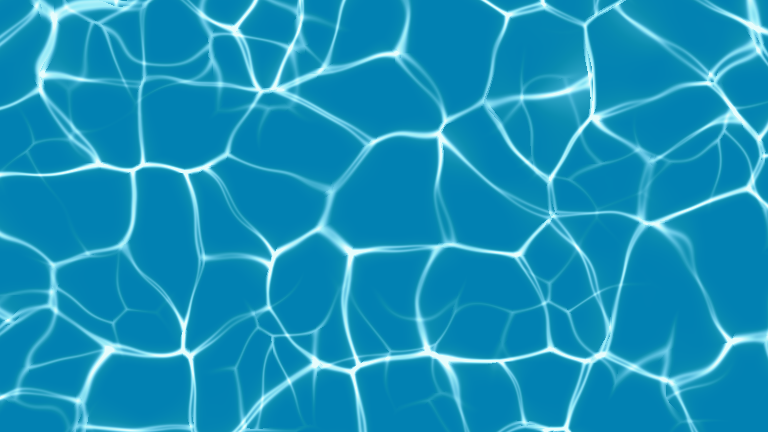
Reproduce this texture procedurally as a Shadertoy shader.

```glsl
// Sunlit pool water: a net of thin bright caustic lines over clear blue.

const vec3 DEEP    = vec3(0.005, 0.505, 0.700);
const vec3 SHALLOW = vec3(0.04, 0.55, 0.69);
const vec3 HAZE    = vec3(0.16, 0.63, 0.76);
const vec3 GLOW    = vec3(0.40, 0.78, 0.90);
const vec3 BRIGHT  = vec3(0.59, 0.92, 0.97);
const vec3 SPARKLE = vec3(0.90, 0.99, 0.99);

vec2 hash2(vec2 p) {
    vec3 q = fract(p.xyx * vec3(0.1031, 0.1030, 0.0973));
    q += dot(q, q.yzx + 33.33);
    return fract((q.xx + q.yz) * q.zy);
}

float cornerSlope(vec2 cell, vec2 offset) {
    float angle = 6.2832 * hash2(cell + 71.0).x;
    return dot(vec2(cos(angle), sin(angle)), offset);
}

// Gradient noise, roughly -0.7 to 0.7
float gradientNoise(vec2 p) {
    vec2 i = floor(p), f = fract(p);
    vec2 u = f * f * f * (f * (f * 6.0 - 15.0) + 10.0);
    vec2 e = vec2(1.0, 0.0);
    float low  = mix(cornerSlope(i, f), cornerSlope(i + e, f - e), u.x);
    float high = mix(cornerSlope(i + e.yx, f - e.yx), cornerSlope(i + 1.0, f - 1.0), u.x);
    return mix(low, high, u.y);
}

vec2 warp(vec2 p, float frequency, float amount) {
    vec2 q = p * frequency;
    return amount * vec2(gradientNoise(q + 13.7), gradientNoise(q + 57.2));
}

// Light along the borders of scattered cells, swelling where borders meet
float causticNet(vec2 p, float seed, float width) {
    vec2 home = floor(p);
    vec2 a = vec2(9.0), b = vec2(9.0), c = vec2(9.0);
    for (int y = -2; y <= 2; y++) {
        for (int x = -2; x <= 2; x++) {
            vec2 cell = home + vec2(x, y);
            vec2 r = cell + hash2(cell + seed) - p;
            float d = dot(r, r);
            if (d < dot(a, a)) { c = b; b = a; a = r; }
            else if (d < dot(b, b)) { c = b; b = r; }
            else if (d < dot(c, c)) { c = r; }
        }
    }
    float border = (dot(b, b) - dot(a, a)) / (2.0 * max(length(b - a), 0.01));
    float knot = exp(-11.0 * (length(c) - length(a)));
    float core = border / (width * (1.0 + 1.3 * knot));
    float halo = exp(-9.0 * (length(b) - length(a)));
    return exp(-core * core) * (0.65 + 0.5 * knot) + 0.27 * halo;
}

// Blend to the next colour as light rises from one level to another
vec3 step2(vec3 from, vec3 to, float low, float high, float light) {
    return mix(from, to, clamp((light - low) / (high - low), 0.0, 1.0));
}

vec3 waterColor(float light) {
    vec3 color = step2(DEEP, SHALLOW, 0.02, 0.14, light);
    color = step2(color, HAZE, 0.14, 0.30, light);
    color = step2(color, GLOW, 0.30, 0.55, light);
    color = step2(color, BRIGHT, 0.55, 0.80, light);
    return step2(color, SPARKLE, 0.80, 1.15, light);
}

void mainImage(out vec4 fragColor, in vec2 fragCoord) {
    vec2 p = fragCoord / iResolution.y;
    vec2 bent = p + warp(p, 2.6, 0.11) + warp(p, 8.0, 0.022);

    // Two slightly shifted nets part and rejoin into narrow lenses
    vec2 split = warp(p + 4.0, 4.5, 0.018);
    float net = causticNet((bent + split) * 5.0, 19.0, 0.021)
              + causticNet((bent - split) * 5.0, 19.0, 0.021);
    float strength = mix(0.30, 0.70, smoothstep(-0.35, 0.35, gradientNoise(p * 4.3 + 31.0)));

    // Faint finer filaments show only in patches
    float patches = smoothstep(-0.05, 0.45, gradientNoise(p * 2.7 + 8.0));
    float filaments = causticNet((p + warp(p + 9.0, 5.0, 0.10)) * 6.5, 83.0, 0.032);

    float mottle = 0.04 * gradientNoise(p * 3.0 + 45.0) + 0.02 * gradientNoise(p * 11.0);
    float light = net * strength + 0.5 * filaments * patches + mottle;
    fragColor = vec4(waterColor(light), 1.0);
}
```
